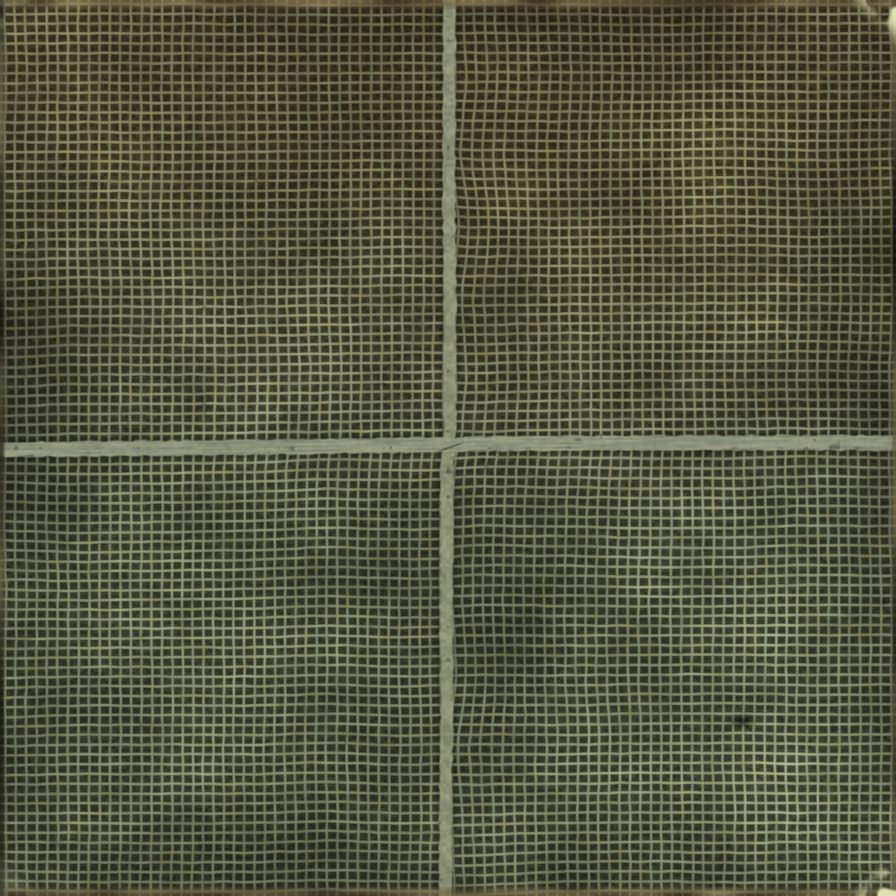
Reproduce this texture procedurally as a WebGL 1 fragment shader.

```glsl
precision highp float;
uniform vec2 u_resolution;

float hash(vec2 p) {
  return fract(sin(dot(p, vec2(127.1, 311.7))) * 43758.5453);
}

float noise(vec2 p) {
  vec2 i = floor(p), f = fract(p);
  f = f * f * (3.0 - 2.0 * f);
  return mix(mix(hash(i), hash(i + vec2(1.0, 0.0)), f.x),
             mix(hash(i + vec2(0.0, 1.0)), hash(i + 1.0), f.x), f.y);
}

// Soft-edged band: 1 inside the half width, 0 outside
float band(float d, float halfWidth, float soft) {
  return 1.0 - smoothstep(halfWidth - soft, halfWidth + soft, abs(d));
}

void main() {
  vec2 uv = gl_FragCoord.xy / u_resolution;
  float pixel = 1.0 / min(u_resolution.x, u_resolution.y);

  // Slightly crooked seams between the four panels
  vec2 seam = vec2(mix(0.498, 0.502, smoothstep(0.47, 0.52, uv.y)),
                   mix(0.499, 0.505, smoothstep(0.0, 0.65, uv.x)));
  seam += 0.002 * (vec2(noise(vec2(uv.y * 9.0, 2.0)), noise(vec2(uv.x * 9.0, 7.0))) - 0.5);
  vec2 side = step(seam, uv);
  vec2 panel = mix(uv / seam, (uv - seam) / (1.0 - seam), side);

  // Nearly straight mesh, gently bent beside the seam on the right
  float pull = 0.3 + 0.7 * side.x * exp(-panel.x * 6.0);
  vec2 bend = vec2(noise(uv * vec2(6.0, 12.0) + 3.0 + side * 19.0),
                   noise(uv * vec2(11.0, 5.0) + 31.0 + side * 23.0)) - 0.5;
  vec2 cell = panel * vec2(43.0, 46.0) + bend * pull;
  vec2 id = floor(cell);
  vec2 wobble = vec2(noise(vec2(cell.y * 0.6, id.x + side.x * 50.0)),
                     noise(vec2(cell.x * 0.6, id.y + side.y * 50.0))) - 0.5;
  vec2 d = fract(cell) - 0.5 + wobble * 0.1;
  float soft = max(92.0 * pixel * 0.65, 0.11);
  float upright = band(d.x, 0.13, soft);
  float level = band(d.y, 0.145, soft);

  // Each wire keeps its own tone, drifting along its length
  upright *= 0.8 + 0.24 * noise(vec2(id.x * 7.3 + side.x * 41.0, cell.y * 0.25));
  level *= 0.86 + 0.24 * noise(vec2(cell.x * 0.25, id.y * 7.3 + side.y * 41.0));

  // Dark openings, browner towards the top
  float warmth = smoothstep(0.35, 0.95, uv.y + 0.15 * (noise(uv * 3.0) - 0.5));
  vec3 hole = mix(vec3(0.195, 0.21, 0.15), vec3(0.225, 0.205, 0.12), warmth);
  hole *= 0.86 + 0.28 * hash(id + side * 61.0);

  // Wires with uneven tone and faint yellow flecks
  vec3 wire = mix(vec3(0.505, 0.53, 0.425), vec3(0.525, 0.515, 0.385), warmth);
  wire *= 0.92 + 0.16 * noise(cell * 0.8 + side * 37.0);
  wire *= mix(vec3(1.0), vec3(1.02, 0.99, 0.9), step(0.9, hash(id + 11.0)));
  vec3 color = mix(hole, wire, max(upright, level));
  color *= 1.0 + 0.08 * upright * level;

  // Broad uneven light, dimmer near the outer sides
  vec2 edge = min(uv, 1.0 - uv);
  color *= 0.84 + 0.32 * noise(uv * 3.5 + 40.0);
  color *= 0.88 + 0.24 * noise(uv * 14.0 + 17.0);
  color *= 0.85 + 0.19 * smoothstep(0.0, 0.15, min(edge.x, edge.y));

  // Rough cement-like strips along the seams
  vec2 off = uv - seam;
  float ragged = 0.0022 * (noise(uv * 130.0) - 0.5);
  float seamX = band(off.x, 0.0072 + ragged, pixel + 0.0006);
  float seamY = band(off.y, 0.0084 + ragged, pixel + 0.0006);
  float grain = noise(uv * 260.0) * 0.6 + noise(uv * 90.0) * 0.4;
  vec3 strip = mix(vec3(0.46, 0.485, 0.395), vec3(0.64, 0.65, 0.53), grain);
  float streak = noise(vec2(uv.x * 30.0, off.y * 420.0));
  vec3 streaked = mix(vec3(0.44, 0.48, 0.43), vec3(0.67, 0.69, 0.57), streak);
  strip = mix(strip, streaked, seamY * 0.5);
  strip *= 1.0 - 0.25 * smoothstep(0.86, 0.98, noise(uv * 110.0 + 9.0));
  float shade = max(band(off.x, 0.01, 0.004), band(off.y, 0.011, 0.004));
  color = mix(color * (1.0 - 0.2 * shade), strip, max(seamX, seamY));

  // Short crack where the seams meet
  vec2 k = uv - vec2(0.503, 0.501);
  float crack = band(k.y - k.x * 0.35, 0.0009, 0.0012) * band(k.x, 0.012, 0.006);
  color = mix(color, vec3(0.22, 0.22, 0.16), crack * 0.7);

  // Dark smudge and small scattered specks
  vec2 s = (uv - vec2(0.828, 0.195)) * vec2(85.0, 170.0);
  float specks = smoothstep(0.93, 0.99, noise(uv * 70.0 + 80.0));
  color *= 1.0 - 0.55 * exp(-dot(s, s)) - 0.2 * specks;

  // Worn rim: tan along top and bottom, dark gaps at the sides
  float rimY = 1.0 - smoothstep(0.004, 0.013, edge.y);
  float rimX = 1.0 - smoothstep(0.002, 0.007, edge.x);
  vec3 rust = mix(vec3(0.25, 0.2, 0.12), vec3(0.6, 0.54, 0.38), noise(uv * vec2(25.0, 90.0)));
  vec3 gap = mix(vec3(0.06, 0.06, 0.04), vec3(0.46, 0.44, 0.32), noise(uv * vec2(60.0, 14.0)));
  color = mix(color, rust, rimY * 0.7);
  color = mix(color, gap, rimX * 0.8);

  // Light chips in the corners, strongest on the right
  float chip = 1.0 - smoothstep(0.02, 0.06, edge.x + edge.y);
  chip *= smoothstep(0.25, 0.6, noise(uv * 75.0 + 5.0));
  color = mix(color, vec3(0.9, 0.91, 0.72), chip * mix(0.2, 0.95, side.x));

  gl_FragColor = vec4(color, 1.0);
}
```
